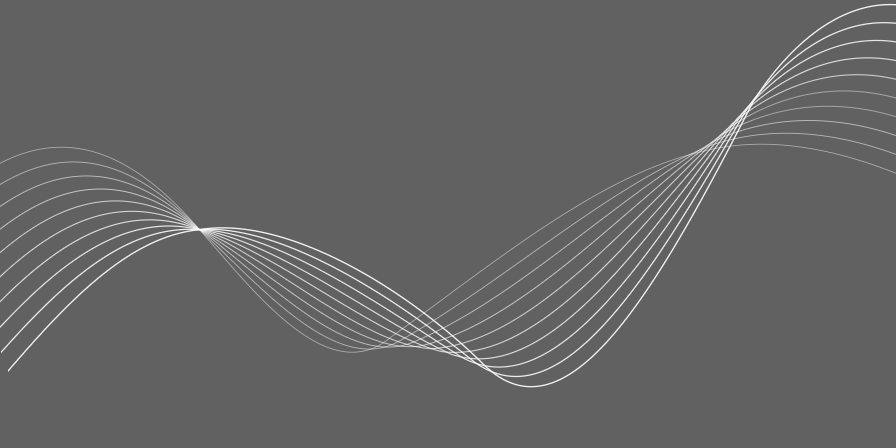
This background is drawn by a WebGL 2 fragment shader. Its source:

```glsl
#version 300 es
precision highp float;
// Ten fine white strands, blended between two flowing curves, on flat grey.

#define STRANDS 10
#define SEGMENTS 4
#define THIN_WIDTH 0.0018
#define THICK_WIDTH 0.0030
#define FAINT_OPACITY 0.50
#define STRONG_OPACITY 0.92
#define BACKGROUND vec3(0.38)
#define STRAND_COLOR vec3(1.0)

uniform vec2 u_resolution;
out vec4 fragColor;

// Cubic Bezier chains that bound the ribbon, in units of the canvas height.
const vec2 FIRST[13] = vec2[13](
    vec2(-0.122, 0.547), vec2(0.065, 0.719), vec2(0.240, 0.724),
    vec2(0.443, 0.490), vec2(0.568, 0.349), vec2(0.732, 0.130),
    vec2(0.872, 0.247), vec2(1.115, 0.422), vec2(1.341, 0.612),
    vec2(1.576, 0.664), vec2(1.706, 0.695), vec2(1.862, 0.677),
    vec2(2.057, 0.589));
const vec2 LAST[13] = vec2[13](
    vec2(0.018, 0.172), vec2(0.148, 0.323), vec2(0.286, 0.471),
    vec2(0.443, 0.487), vec2(0.638, 0.521), vec2(0.909, 0.354),
    vec2(1.076, 0.190), vec2(1.263, 0.000), vec2(1.464, 0.349),
    vec2(1.680, 0.771), vec2(1.758, 0.896), vec2(1.896, 1.029),
    vec2(2.057, 0.979));

vec2 bezier(vec2 a, vec2 b, vec2 c, vec2 d, float s) {
    float r = 1.0 - s;
    return r * r * r * a + 3.0 * r * s * (r * b + s * c) + s * s * s * d;
}

vec2 bezierSlope(vec2 a, vec2 b, vec2 c, vec2 d, float s) {
    float r = 1.0 - s;
    return 3.0 * (r * r * (b - a) + 2.0 * r * s * (c - b) + s * s * (d - c));
}

// Distance to one strand: solve for the curve at p.x, then correct for slope.
float strandDistance(vec2 p, float blend) {
    for (int i = 0; i < SEGMENTS; i++) {
        int k = 3 * i;
        vec2 a = mix(FIRST[k], LAST[k], blend);
        vec2 d = mix(FIRST[k + 3], LAST[k + 3], blend);
        if (p.x < a.x || p.x >= d.x) continue;
        vec2 b = mix(FIRST[k + 1], LAST[k + 1], blend);
        vec2 c = mix(FIRST[k + 2], LAST[k + 2], blend);
        float s = (p.x - a.x) / (d.x - a.x);
        for (int n = 0; n < 5; n++) {
            float error = bezier(a, b, c, d, s).x - p.x;
            s = clamp(s - error / bezierSlope(a, b, c, d, s).x, 0.0, 1.0);
        }
        vec2 tangent = normalize(bezierSlope(a, b, c, d, s));
        return abs(p.y - bezier(a, b, c, d, s).y) * abs(tangent.x);
    }
    return 1e3;
}

// Smooth line coverage that stays true for widths below one pixel.
float lineCoverage(float dist, float width, float pixel) {
    return clamp((0.5 * (width + pixel) - dist) / pixel, 0.0, min(1.0, width / pixel));
}

void main() {
    vec2 p = gl_FragCoord.xy / u_resolution.y;
    float pixel = 1.0 / u_resolution.y;
    vec3 color = BACKGROUND;

    for (int i = 0; i < STRANDS; i++) {
        float blend = float(i) / float(STRANDS - 1);
        float width = mix(THIN_WIDTH, THICK_WIDTH, blend);
        float opacity = mix(FAINT_OPACITY, STRONG_OPACITY, blend);
        // The middle strands fade after the right-hand crossing.
        float fade = exp(-pow((blend - 0.40) / 0.12, 2.0)) * smoothstep(1.62, 1.70, p.x);
        opacity *= 1.0 - 0.45 * fade;
        float coverage = lineCoverage(strandDistance(p, blend), width, pixel);
        color = mix(color, STRAND_COLOR, coverage * opacity);
    }
    fragColor = vec4(color, 1.0);
}
```
